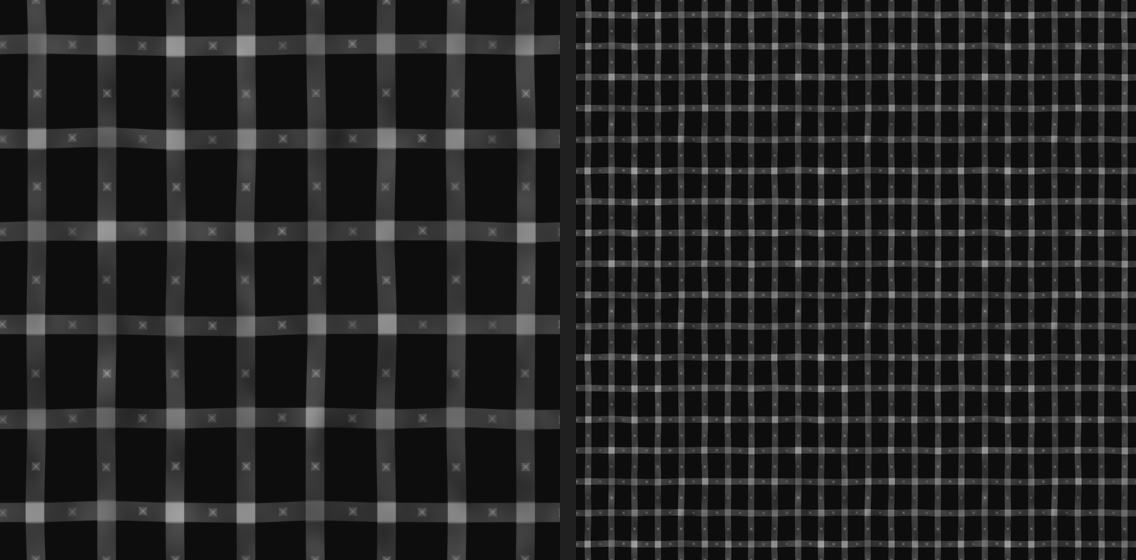
Left: one tile. Right: repeated 3 by 3.
A Shadertoy shader for this pattern:

```glsl
#define GRID vec2(8.0, 6.0)
#define LINE_SHIFT 0.016
#define HALF_WIDTH vec2(0.0166, 0.0172)
#define WOBBLE 0.0024
#define SOFTNESS 0.0016
#define MARK_SIZE 0.0074
#define GROUND 0.052
#define BAND_TONE 0.228
#define CROSS_TONE 0.465
#define WEAR 0.11

vec2 hash2(vec2 cell, float seed) {
    vec3 h = fract(vec3(cell.xyx + seed * 7.31) * vec3(0.1031, 0.1030, 0.0973));
    h += dot(h, h.yzx + 33.33);
    return fract((h.xx + h.yz) * h.zy);
}

// Value noise that wraps on the grid
float nodeNoise(vec2 p, float seed) {
    vec2 i = floor(p), f = smoothstep(0.0, 1.0, p - i);
    float a = hash2(mod(i, GRID), seed).x;
    float b = hash2(mod(i + vec2(1, 0), GRID), seed).x;
    float c = hash2(mod(i + vec2(0, 1), GRID), seed).x;
    float d = hash2(mod(i + vec2(1, 1), GRID), seed).x;
    return mix(mix(a, b, f.x), mix(c, d, f.x), f.y) - 0.5;
}

// Cellular blotches: soft light and dark spots around scattered points
float blotches(vec2 uv, vec2 period, float seed) {
    vec2 p = uv * period, cell = floor(p);
    float sum = 0.0;
    for (int y = -1; y <= 1; y++)
    for (int x = -1; x <= 1; x++) {
        vec2 c = cell + vec2(x, y), id = mod(c, period);
        float dist = length(p - c - hash2(id, seed));
        sum += (hash2(id, seed + 5.0).x - 0.5) * smoothstep(1.0, 0.0, dist);
    }
    return sum;
}

// Small pyramid: a square with bright diagonals and a bright core
float marker(vec2 d, float soft) {
    vec2 a = abs(d) / MARK_SIZE;
    float r = max(a.x, a.y), edge = soft / MARK_SIZE;
    float body = 1.0 - smoothstep(1.0 - edge, 1.0 + edge, r);
    float diagonal = 1.0 - smoothstep(0.0, 0.45, abs(a.x - a.y));
    float core = 1.0 - smoothstep(0.0, 0.8, r);
    return body * (0.075 + 0.06 * diagonal + 0.10 * core);
}

void mainImage(out vec4 fragColor, in vec2 fragCoord) {
    vec2 uv = fragCoord / iResolution.xy;
    float soft = max(SOFTNESS, 0.8 / min(iResolution.x, iResolution.y));

    // Distance to the nearest wavering line on each axis
    vec2 q = uv * GRID - LINE_SHIFT;
    vec2 id = floor(q);
    vec2 sway = vec2(nodeNoise(vec2(id.x, q.y - 0.5), 1.0),
                     nodeNoise(vec2(q.x - 0.5, id.y), 2.0));
    vec2 d = (q - id - 0.5) / GRID - 2.0 * WOBBLE * sway;
    vec2 edge = abs(d) - HALF_WIDTH;
    vec2 band = 1.0 - smoothstep(-soft, soft, edge);

    // Worn tone of the bands
    float wear = WEAR * (blotches(uv, GRID * 2.0, 3.0) + 0.5 * blotches(uv, GRID * 4.0, 4.0));
    float tone = BAND_TONE + wear - 0.008 * band.y;
    float col = mix(GROUND, tone, max(band.x, band.y));

    // Crossings glow, bleeding a little along the upright bands
    vec2 nodeId = mod(id, GRID);
    float bleed = 1.0 - smoothstep(-0.0025, 0.0045, edge.y);
    float crossTone = CROSS_TONE + 0.2 * (hash2(nodeId, 6.0).x - 0.5) + 1.3 * wear;
    col = mix(col, crossTone, band.x * bleed);

    // Markers halfway between crossings, on both sets of bands
    vec2 m = q - vec2(0.02, -0.016);
    vec2 mid = floor(m + 0.5);
    vec2 gap = (m - mid) / GRID;
    vec2 acrossId = mod(vec2(mid.x, id.y), GRID);
    vec2 uprightId = mod(vec2(id.x, mid.y), GRID);
    vec2 jitterA = hash2(acrossId, 7.0) - 0.5;
    vec2 jitterU = hash2(uprightId, 8.0) - 0.5;
    float across = marker(vec2(gap.x, d.y) - 0.0018 * jitterA, soft);
    float upright = marker(vec2(d.x, gap.y) - 0.0018 * jitterU, soft);
    col += across * (0.9 + 0.6 * jitterA.y) + upright * (1.0 + 0.5 * jitterU.x);

    fragColor = vec4(vec3(col), 1.0);
}
```
